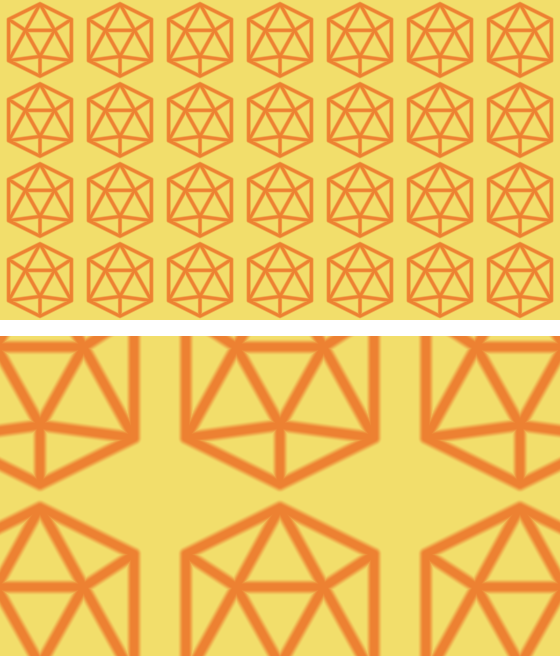
Top, the full canvas; bottom, a detail of the centre.
Write a Shadertoy shader that draws this pattern.

```glsl
// Seven by four grid of orange outlined icosahedra on a soft yellow ground.

const vec2 REPEATS = vec2(7.0, 4.0);
const vec3 GROUND = vec3(0.95, 0.87, 0.42);
const vec3 INK = vec3(0.93, 0.505, 0.195);
const float HALF_WIDTH = 0.023;  // half the line width, in cells
const float SOFTNESS = 0.013;    // half the width of the blurred edge, in cells

float segmentDistance(vec2 p, vec2 a, vec2 b) {
    vec2 ap = p - a, ab = b - a;
    return length(ap - ab * clamp(dot(ap, ab) / dot(ab, ab), 0.0, 1.0));
}

// Distance to the edges of an icosahedron seen face on, centred in its cell.
float icosahedronDistance(vec2 p) {
    p.x = abs(p.x);  // the figure is mirrored about its vertical axis

    vec2 top = vec2(0.0, 0.452);
    vec2 upperSide = vec2(0.392, 0.258);
    vec2 lowerSide = vec2(0.392, -0.258);
    vec2 bottom = vec2(0.0, -0.452);
    vec2 faceCorner = vec2(0.182, 0.121);
    vec2 faceTip = vec2(0.0, -0.205);

    // Hexagonal silhouette
    float d = segmentDistance(p, top, upperSide);
    d = min(d, segmentDistance(p, upperSide, lowerSide));
    d = min(d, segmentDistance(p, lowerSide, bottom));

    // Front face
    d = min(d, segmentDistance(p, faceCorner, vec2(0.0, faceCorner.y)));
    d = min(d, segmentDistance(p, faceCorner, faceTip));

    // Edges joining the front face to the silhouette
    d = min(d, segmentDistance(p, faceCorner, top));
    d = min(d, segmentDistance(p, faceCorner, upperSide));
    d = min(d, segmentDistance(p, faceCorner, lowerSide));
    d = min(d, segmentDistance(p, faceTip, lowerSide));
    return min(d, segmentDistance(p, faceTip, bottom));
}

// Line coverage with an edge at least as soft as one pixel.
float strokeMask(float d, float halfWidth, float softness, float pixel) {
    float blur = max(softness, 0.7 * pixel);
    return 1.0 - smoothstep(halfWidth - blur, halfWidth + blur, d);
}

void mainImage(out vec4 fragColor, in vec2 fragCoord) {
    vec2 cell = fract(fragCoord / iResolution.xy * REPEATS) - 0.5;
    float pixel = REPEATS.y / iResolution.y;
    float ink = strokeMask(icosahedronDistance(cell), HALF_WIDTH, SOFTNESS, pixel);
    fragColor = vec4(mix(GROUND, INK, ink), 1.0);
}
```
